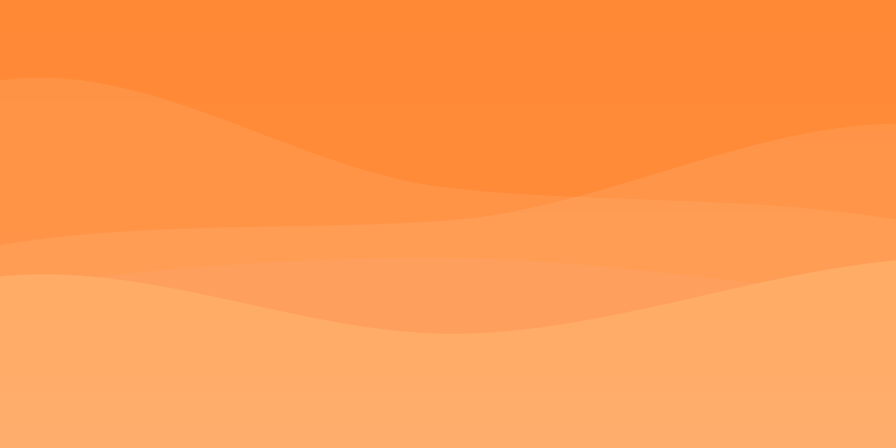
Reproduce this background procedurally as a Shadertoy shader.

```glsl
// Cubic Bezier height, t in 0..1
float bezier(vec4 h, float t) {
    float s = 1.0 - t;
    return dot(h, vec4(s * s * s, 3.0 * s * s * t, 3.0 * s * t * t, t * t * t));
}

// Coverage below a crest made of two Bezier halves
float wave(vec2 uv, vec4 leftHalf, vec3 rightHalf) {
    float crest = uv.x < 0.5
        ? bezier(leftHalf, uv.x * 2.0)
        : bezier(vec4(leftHalf.w, rightHalf), uv.x * 2.0 - 1.0);
    float soft = 0.75 / iResolution.y;
    return smoothstep(-soft, soft, crest - uv.y);
}

void mainImage(out vec4 fragColor, in vec2 fragCoord) {
    vec2 uv = fragCoord / iResolution.xy;

    // Sky gradient
    vec3 color = mix(vec3(1.0, 0.55, 0.24), vec3(1.0, 0.536, 0.207), uv.y);

    // Two translucent waves that cross right of the centre
    vec3 haze = vec3(1.0, 0.74, 0.52);
    float highLeft = wave(uv, vec4(0.820, 0.870, 0.617, 0.581), vec3(0.544, 0.565, 0.510));
    float highRight = wave(uv, vec4(0.453, 0.508, 0.484, 0.508), vec3(0.531, 0.721, 0.724));
    color = mix(color, haze, 0.19 * highLeft);
    color = mix(color, haze, 0.21 * highRight);

    // Faint pink mound
    float mound = wave(uv, vec4(0.354, 0.401, 0.427, 0.424), vec3(0.422, 0.362, 0.336));
    color = mix(color, vec3(1.0, 0.64, 0.43), 0.35 * mound);

    // Opaque foreground
    vec3 sand = mix(vec3(1.0, 0.678, 0.425), vec3(1.0, 0.673, 0.398), uv.y / 0.4);
    float foreground = wave(uv, vec4(0.383, 0.417, 0.258, 0.255), vec3(0.253, 0.388, 0.419));
    color = mix(color, sand, foreground);

    fragColor = vec4(color, 1.0);
}
```
